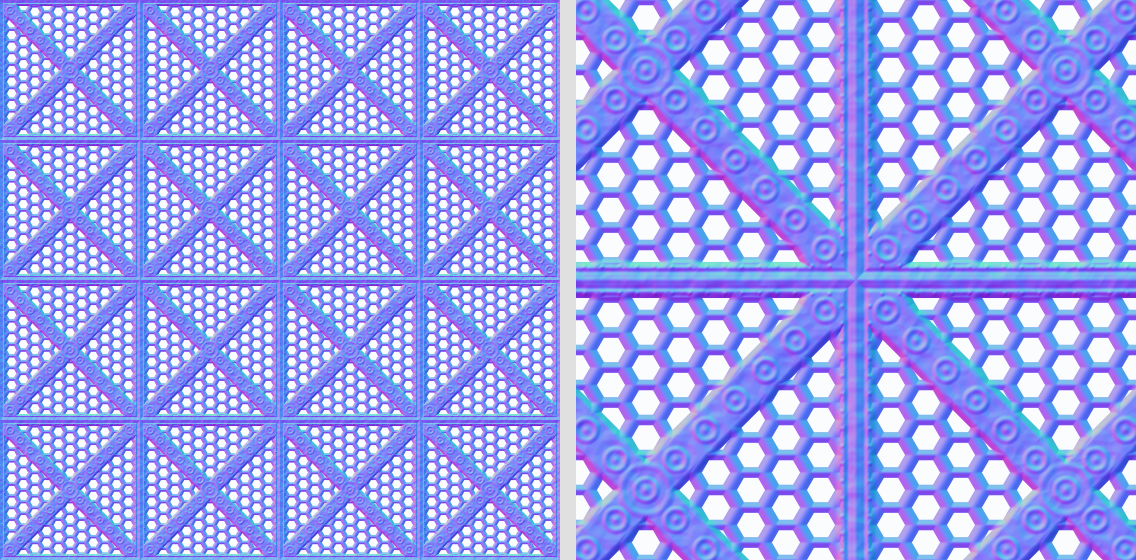
Left, the full canvas; right, a detail of the centre.
Write a Shadertoy shader that draws this texture map.

```glsl
#define TILES 4.0
#define CELLS 12.0
#define HOLE_APOTHEM 0.0290
#define FRAME_WIDTH 0.043
#define BEAM_HALF_WIDTH 0.056
#define HUB_RADIUS 0.078
#define BOLT_SPACING 0.1007
#define WEAR 0.0018
#define FLAT_TONE vec3(0.49, 0.52, 0.50)
#define HOLE_TONE vec3(0.985, 0.99, 0.995)

vec2 hash2(vec2 p) {
    return fract(sin(vec2(dot(p, vec2(127.1, 311.7)), dot(p, vec2(269.5, 183.3)))) * 4375.85);
}

// Distance to the nearest cellular feature point
float cellular(vec2 p) {
    vec2 cell = floor(p), f = p - cell;
    float nearest = 2.0;
    for (int y = -1; y <= 1; y++)
    for (int x = -1; x <= 1; x++) {
        vec2 o = vec2(x, y);
        nearest = min(nearest, length(o + hash2(cell + o) - f));
    }
    return nearest;
}

float hexagon(vec2 p, float apothem) {
    p = abs(p);
    return max(p.y, dot(p, vec2(0.866, 0.5))) - apothem;
}

// Staggered hexagon columns, checked on both sides of the point
float hexGrid(vec2 p) {
    vec2 q = p * CELLS;
    float d = 1.0;
    for (int i = 0; i <= 1; i++) {
        float column = floor(q.x) + float(i);
        float shift = 0.5 * mod(column + 1.0, 2.0);
        vec2 local = vec2(q.x - column, fract(q.y - shift + 0.5) - 0.5);
        d = min(d, hexagon(local / CELLS, HOLE_APOTHEM));
    }
    return d;
}

// Frame, crossed beams, centre hub and corner plates; negative inside
float braces(vec2 p) {
    vec2 a = abs(fract(p) - 0.5);
    float frame = 0.5 - max(a.x, a.y) - FRAME_WIDTH;
    float beam = abs(a.x - a.y) * 0.7071 - BEAM_HALF_WIDTH;
    float hub = length(a) - HUB_RADIUS;
    float plate = length(a - 0.43) - 0.067;
    return min(min(frame, beam), min(hub, plate));
}

float holes(vec2 p) {
    return max(hexGrid(p), -braces(p));
}

float ridge(float d, float width) {
    return 1.0 - smoothstep(0.0, width, abs(d));
}

float height(vec2 p) {
    vec2 a = abs(fract(p) - 0.5);
    float solid = braces(p);
    float inside = smoothstep(0.005, -0.012, solid);

    // Mesh walls, raised braces and faint cells pressed through them
    float h = 0.0085 * smoothstep(-0.006, 0.017, holes(p));
    h += 0.007 * smoothstep(0.008, -0.018, solid);
    h += 0.0018 * inside * smoothstep(-0.008, 0.008, hexGrid(p));

    // Bolt rings along both diagonals
    float along = (a.x + a.y) * 0.7071;
    float across = (a.x - a.y) * 0.7071;
    along -= BOLT_SPACING * clamp(round(along / BOLT_SPACING), 0.0, 6.0);
    float r = length(vec2(along, across));
    h += 0.0038 * ridge(r - 0.025, 0.011) + 0.003 * ridge(r, 0.012);
    h += 0.003 * ridge(length(a) - 0.058, 0.014);

    // Seam strip, grooves and small rivets on the frame
    float edge = 0.5 - max(a.x, a.y);
    h += 0.004 * ridge(edge, 0.012) - 0.004 * ridge(edge - 0.020, 0.010);
    float run = fract(min(a.x, a.y) * 24.0) - 0.5;
    h += 0.0025 * ridge(length(vec2(run / 24.0, edge - 0.033)), 0.008);

    // Uneven casting and scattered pits
    h += 0.0035 * sin(p.x * 9.0 + 2.0 * sin(p.y * 5.3)) * sin(p.y * 11.0 + p.x * 3.7);
    h += WEAR * inside * smoothstep(0.0, 0.6, cellular(p * 26.0));
    return h;
}

void mainImage(out vec4 fragColor, in vec2 fragCoord) {
    vec2 p = fragCoord / iResolution.xy * TILES;
    float pixel = TILES / iResolution.y;

    // Surface normal from height differences
    vec2 e = vec2(0.003, 0.0);
    vec2 slope = vec2(height(p + e.xy) - height(p - e.xy),
                      height(p + e.yx) - height(p - e.yx)) / (2.0 * e.x);
    vec3 n = normalize(vec3(-slope, 1.0));

    // Encode with red facing left and green facing up
    vec3 color = FLAT_TONE + vec3(-0.5, 0.5, 0.48) * n;
    float open = smoothstep(0.6, -0.6, holes(p) / pixel);
    fragColor = vec4(mix(color, HOLE_TONE, open), 1.0);
}
```
